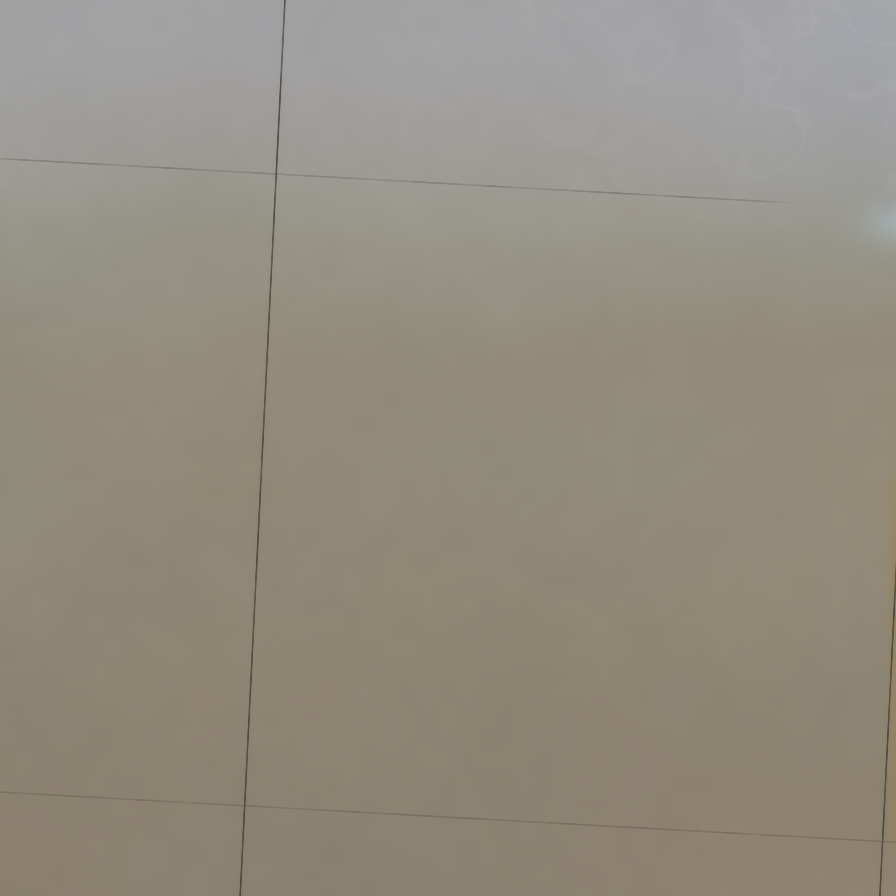
This texture is drawn by a WebGL 1 fragment shader. Its source:

```glsl
precision mediump float;
// Large beige polished floor tiles, slightly rotated, with hairline joints.
// Joints come from a sheared tile grid; a cool window sheen washes over the
// top, and layered value noise adds cloudy mottling and faint pale veins.
uniform vec2 u_resolution;

float hash(vec2 p) {
  return fract(sin(dot(p, vec2(12.9898, 78.233))) * 43758.5453);
}

float noise(vec2 p) {
  vec2 i = floor(p), f = fract(p);
  f = f * f * (3.0 - 2.0 * f);
  return mix(mix(hash(i), hash(i + vec2(1.0, 0.0)), f.x),
             mix(hash(i + vec2(0.0, 1.0)), hash(i + vec2(1.0, 1.0)), f.x), f.y);
}

float fbm(vec2 p) {
  float sum = 0.0, amp = 0.5;
  for (int i = 0; i < 4; i++) {
    sum += amp * noise(p);
    p = p * 2.03 + 17.3;
    amp *= 0.5;
  }
  return sum / 0.9375;
}

// Coverage of a joint with the given half width, softened by half a pixel
float joint(float dist, float halfWidth, float pixel) {
  return 1.0 - smoothstep(max(halfWidth - pixel, 0.0), halfWidth + pixel, dist);
}

void main() {
  vec2 uv = gl_FragCoord.xy / u_resolution;
  float pixel = 0.5 / min(u_resolution.x, u_resolution.y);

  // Tile grid: joints lie on whole numbers, both directions gently sheared
  vec2 period = vec2(0.714, 0.707);
  vec2 grid = vec2(uv.x - 0.268 - 0.0500 * uv.y,
                   uv.y - 0.116 + 0.0560 * uv.x) / period;
  vec2 dist = abs(fract(grid + 0.5) - 0.5) * period;

  // Warm floor fading into the cool sheen, more gradually on the left
  float cloud = fbm(uv * 5.0) - 0.5;
  float height = uv.y + 0.03 * (uv.x - 0.5) + 0.03 * cloud;
  vec3 color = mix(vec3(0.548, 0.508, 0.440), vec3(0.572, 0.543, 0.473),
                   smoothstep(0.05, 0.55, height));
  color = mix(color, vec3(0.590, 0.580, 0.530),
              smoothstep(0.52 + 0.10 * uv.x, 0.75, height));
  color = mix(color, vec3(0.618, 0.608, 0.588), smoothstep(0.71, 0.83, height));
  color = mix(color, vec3(0.636, 0.634, 0.640), smoothstep(0.79, 0.96, height));

  // Bluish light in the upper right and a small glare at the edge
  float sheen = smoothstep(0.70, 0.85, height);
  color += vec3(0.002, 0.012, 0.026) * sheen * smoothstep(0.5, 1.05, uv.x);
  vec2 glare = (uv - vec2(1.01, 0.75)) / vec2(0.04, 0.022);
  color += vec3(0.05, 0.09, 0.13) * exp(-dot(glare, glare));

  // Mottling, a slight tint shift and soft fine grain
  color += 0.022 * cloud;
  color += vec3(0.016, -0.003, -0.010) * (fbm(uv * 4.0 + 31.0) - 0.5);
  color += 0.008 * (noise(uv * vec2(46.0, 40.0)) - 0.5);

  // Soft pale veins, clearest in the sheen
  float vein = abs(fbm(uv * 14.0 + 2.0 * cloud) - 0.5);
  color += 0.012 * (1.0 - smoothstep(0.0, 0.06, vein))
         * (0.1 + 0.9 * sheen * smoothstep(0.3, 1.0, uv.x));

  // Yellow tint beside the right-hand joint
  float tint = smoothstep(0.984, 1.0, uv.x) * smoothstep(0.04, 0.08, uv.y)
             * (1.0 - smoothstep(0.35, 0.58, uv.y));
  color = mix(color, vec3(0.59, 0.51, 0.34), 0.5 * tint);

  // Dark upright joints, fainter level joints washed out by the glare
  float wear = noise(uv * 38.0);
  float upright = joint(dist.x, 0.0009, pixel) * (0.62 + 0.30 * wear);
  float level = joint(dist.y, 0.0009, pixel) * (0.20 + 0.28 * wear);
  level *= 1.0 - smoothstep(0.84, 0.90, uv.x) * smoothstep(0.5, 0.6, uv.y);
  level *= 1.0 - 0.2 * sheen;
  color *= 1.0 - 0.03 * exp(-dist.x / 0.003);
  color = mix(color, vec3(0.36, 0.33, 0.28), level);
  color = mix(color, vec3(0.27, 0.25, 0.22), upright);

  gl_FragColor = vec4(color, 1.0);
}
```
